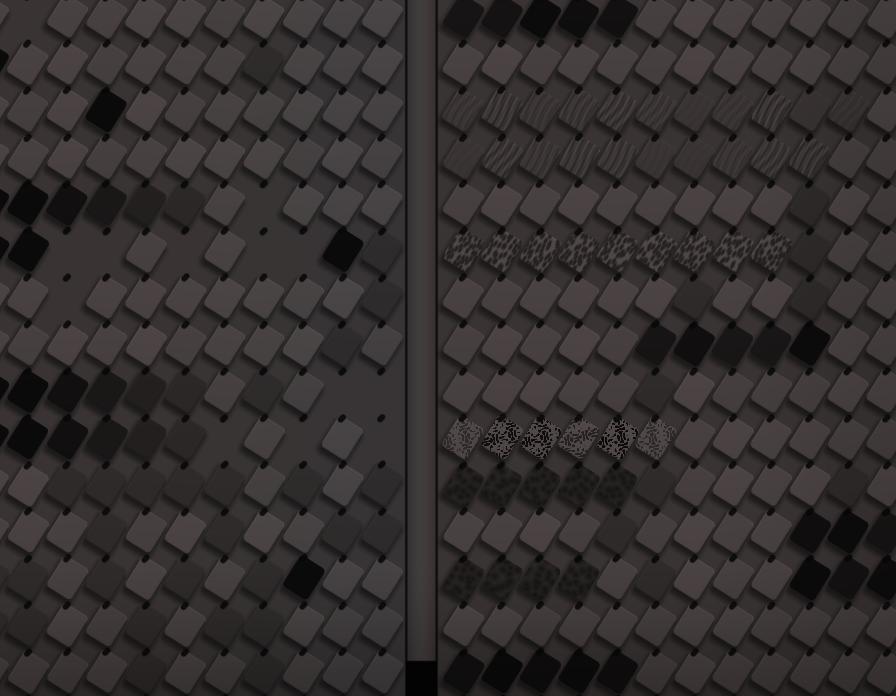
This pattern is drawn by a Shadertoy shader. Its source:

```glsl
// Two dim wall panels of tilted sample tags hung on pins, split by an upright rail.
#define ROWS 14.87                // row pitches in the canvas height
#define TILT 0.56                 // clockwise lean of a tag, radians
#define TAG_HALF vec2(0.313, 0.388)
#define TAG_ROUND 0.09
#define PIN_RADIUS 0.062
#define RAIL_LEFT 8.68
#define RAIL_RIGHT 9.33
#define WALL_TONE 0.212
#define TAG_TONE 0.268
#define DIM_TONE 0.175
#define BLACK_TONE 0.042
float hash(vec2 p) { return fract(sin(dot(p, vec2(127.1, 311.7))) * 43758.5); }
// Distance to the nearest jittered cell point
float cellular(vec2 p) {
    float closest = 2.0;
    for (int k = 0; k < 9; k++) {
        vec2 cell = floor(p) + vec2(k % 3 - 1, k / 3 - 1);
        closest = min(closest, length(p - cell - vec2(hash(cell), hash(cell + 37.0))));
    }
    return closest;
}
float roundedBox(vec2 p, vec2 halfSize, float radius) {
    vec2 q = abs(p) - halfSize + radius;
    return length(max(q, 0.0)) + min(max(q.x, q.y), 0.0) - radius;
}
float capsule(vec2 p, vec2 a, vec2 b, float radius) {
    vec2 ab = b - a;
    return length(p - a - ab * clamp(dot(p - a, ab) / dot(ab, ab), 0.0, 1.0)) - radius;
}
vec2 tilt(vec2 p) {
    float c = cos(TILT), s = sin(TILT);
    return vec2(c * p.x - s * p.y, s * p.x + c * p.y);
}
// Rows of decorated tags on the right panel, shorter toward the bottom
bool isPatterned(float col, float row, bool right) {
    float beat = mod(row * 3.0, 7.0);
    bool busy = beat > 5.5 || (beat > 0.5 && beat < 2.5);
    return right && busy && col < 12.0 - 0.7 * row;
}
// Brightness of a tag; negative where the pin is bare
float tagTone(float col, float row, bool right) {
    float chance = hash(vec2(col + (right ? 40.0 : 0.0), row));
    float plain = TAG_TONE * (0.95 + 0.09 * hash(vec2(row, col + 9.0)));
    if (right) {
        float start = 5.0 * sin(row * 0.2244);
        bool darkRun = mod(row, 7.0) < 0.5 && col > start - 0.5 && col < start + 4.6;
        bool darkCorner = abs(row - 11.5) < 1.0 && col > 8.5;
        if (darkRun || darkCorner) return mix(BLACK_TONE, 0.13, chance * chance);
        if (isPatterned(col, row, right)) return row > 9.5 ? 0.12 : 0.21;
        if (chance < 0.07) return -1.0;
        return chance > 0.88 ? DIM_TONE : plain;
    }
    if (row > 3.5 && row < 9.5 && mod(row, 4.0) < 1.5) {
        float runLength = abs(row - 5.0) < 0.5 ? 1.0 : 4.5;
        if (col < runLength) return mix(BLACK_TONE, DIM_TONE, clamp(col / 4.0 - 0.1, 0.0, 1.0));
        if (col < 3.0 || chance < 0.3) return -1.0;
    }
    float lower = smoothstep(6.0, 11.0, row);
    if (chance < 0.015 + 0.07 * lower) return -1.0;
    if (chance > 0.97) return BLACK_TONE;
    return chance > 0.92 - 0.25 * lower ? DIM_TONE : plain;
}
// Surface decoration as a brightness factor: grain, cells, squiggles, marble
float decoration(vec2 q, vec2 id, float row) {
    float phase = 6.28 * hash(id + 5.0);
    float grain = sin(q.x * 38.0 + 2.0 * sin(q.y * 5.0 + phase)) + 0.6 * sin(q.x * 83.0 + q.y * 6.0);
    if (row < 4.0) return 1.0 + 0.2 * grain * hash(id + 2.0);
    if (row < 8.0) return 0.65 + 0.75 * smoothstep(0.2, 0.75, cellular(q * vec2(13.0, 6.0) + id * 7.0));
    float squiggle = sin(q.x * 34.0 + 2.4 * sin(q.y * 22.0 + phase))
                   * sin(q.y * 30.0 + 2.4 * sin(q.x * 24.0 + phase));
    if (row < 9.5) return mix(1.4, mix(0.2, 0.95, hash(id)), smoothstep(0.05, 0.25, squiggle));
    return 0.65 + 0.7 * cellular(q * 6.0 + id * 3.0);
}
void mainImage(out vec4 fragColor, in vec2 fragCoord) {
    vec2 p = fragCoord / iResolution.y * ROWS;
    float px = ROWS / iResolution.y;
    bool right = p.x > 0.5 * (RAIL_LEFT + RAIL_RIGHT);
    vec2 origin = vec2(right ? 9.9 : 0.597, 0.52);
    vec2 pitch = vec2(right ? 0.823 : 0.841, 1.0);
    vec2 home = floor((p - origin) / pitch + 0.5);
    float shadow = 0.0, cover = 0.0, pins = 0.0, face = 0.0;
    // Tags, their shadows and pins from the surrounding cells
    for (int k = 0; k < 9; k++) {
        vec2 id = home + vec2(k % 3 - 1, k / 3 - 1);
        if (right ? id.x < -0.5 : id.x > 9.5) continue;
        float row = 14.0 - id.y;
        vec2 d = p - origin - id * pitch + 0.025 * (vec2(hash(id), hash(id + 11.0)) - 0.5);
        float pin = capsule(d, vec2(-0.035, 0.39), vec2(0.015, 0.44), PIN_RADIUS);
        pins = max(pins, smoothstep(-px, px, -pin));
        float tagLight = tagTone(id.x, row, right);
        if (tagLight < 0.0) continue;
        vec2 q = tilt(d);
        float edge = roundedBox(q, TAG_HALF, TAG_ROUND);
        float shade = roundedBox(tilt(d + vec2(0.05, 0.1)), TAG_HALF, TAG_ROUND);
        shadow = max(shadow, 1.0 - smoothstep(-0.08, 0.14, shade));
        float mask = smoothstep(-0.6 * px, 0.6 * px, -edge);
        if (mask <= 0.0) continue;
        if (isPatterned(id.x, row, right)) tagLight *= decoration(q, id, row);
        tagLight *= 1.0 + 0.05 * d.y + 0.1 * smoothstep(-0.045, 0.0, edge) * sign(q.y - q.x);
        face = mix(face, tagLight, mask);
        cover = max(cover, mask);
    }
    float tone = mix(WALL_TONE * (1.0 - 0.5 * shadow), face / max(cover, 0.001), cover);
    tone = mix(tone, 0.03, 0.9 * pins);
    // Rail with dark seams and a black foot
    float across = clamp((p.x - RAIL_LEFT) / (RAIL_RIGHT - RAIL_LEFT), 0.0, 1.0);
    float seam = min(p.x - RAIL_LEFT, RAIL_RIGHT - p.x);
    float rail = mix(0.015, 0.19 + 0.055 * sin(3.14 * across), smoothstep(-px, px, p.y - 0.75));
    tone = mix(tone, rail, smoothstep(-px, px, seam));
    tone *= 0.25 + 0.75 * smoothstep(0.025 - px, 0.025 + px, abs(seam));
    // Room light falling off toward the edges, cooler beside the rail
    tone *= mix(0.76, 1.0, smoothstep(-0.5, 3.0, p.y));
    tone *= 1.0 - 0.1 * smoothstep(0.8, 1.0, fragCoord.x / iResolution.x);
    float cool = right ? 0.0 : smoothstep(3.0, 8.0, p.x);
    fragColor = vec4(tone * mix(vec3(1.06, 0.95, 0.945), vec3(1.03, 0.97, 0.98), cool), 1.0);
}
```
